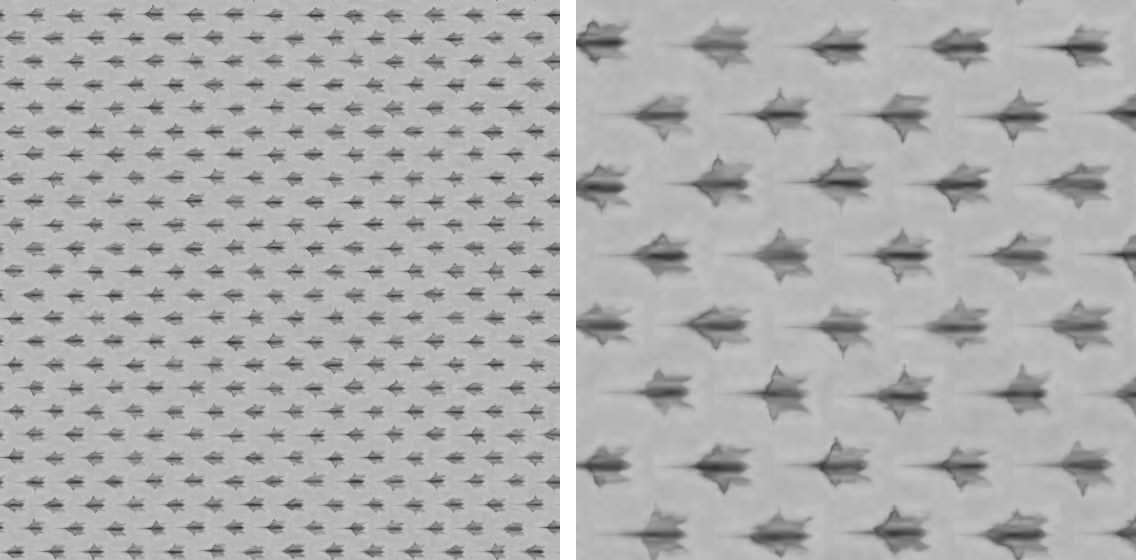
Left, the full canvas; right, a detail of the centre.
Write a WebGL 2 fragment shader that draws this texture.

```glsl
#version 300 es
precision highp float;
// Grey knitted-looking sheet with staggered rows of small dark barbed darts
// pointing left. Each dart is a height profile around a horizontal axis, with
// its barbs, wedge, tone and position varied by a hash of its cell.

uniform vec2 u_resolution;
out vec4 fragColor;

// Layout: repeats across and down, first dart centre in cells from top left
const vec2 REPEATS = vec2(14.0, 24.0);
const vec2 FIRST_CENTRE = vec2(0.82, 0.64);
const float JITTER = 0.035;

// Dart shape, in units of the row pitch
const float TIP_X = -0.56;
const float TAIL_X = 0.50;
const float LEDGE = 0.25;
const float BARB_HEIGHT = 0.15;
const float BARB_WIDTH = 0.10;
const float SOFTNESS = 0.065;

// Tones
const float GROUND = 0.712;
const float BODY = 0.565;
const float CORE_DEPTH = 0.27;
const float EDGE_DEPTH = 0.13;
const float RIM_LIGHT = 0.025;
const float GRAIN = 0.05;

float hash(vec2 p) {
    vec3 q = fract(vec3(p.xyx) * 0.1031);
    q += dot(q, q.yzx + 33.33);
    return fract((q.x + q.y) * q.z);
}

float noise(vec2 p) {
    vec2 i = floor(p), f = fract(p);
    f = f * f * (3.0 - 2.0 * f);
    return mix(mix(hash(i), hash(i + vec2(1, 0)), f.x),
               mix(hash(i + vec2(0, 1)), hash(i + vec2(1, 1)), f.x), f.y);
}

float bell(float x, float width) {
    return exp(-x * x / (width * width));
}

// Approximate inside distance of one dart; barbX returns the barb position
float dartDistance(vec2 p, vec2 id, out float barbX) {
    vec2 side = id + (p.y > 0.0 ? 41.0 : 83.0);
    float wedgeStart = mix(-0.48, -0.18, hash(id + 7.0));
    barbX = mix(0.0, 0.14, hash(side));
    float slope = (LEDGE + 0.04) / (barbX - wedgeStart);
    float wedge = min((p.x - wedgeStart) * slope, LEDGE * mix(0.8, 1.1, hash(side + 3.0)));
    float stem = min((p.x - TIP_X) * 0.15, 0.07);
    float barb = BARB_HEIGHT * mix(0.3, 1.2, hash(side + 5.0))
               * max(0.0, 1.0 - abs(p.x - barbX) / BARB_WIDTH);
    float ragged = 0.07 * (noise(vec2(p.x, p.y * 2.0) * 8.0 + id * 13.0) - 0.5);
    float halfHeight = max(stem, wedge + barb + ragged);
    float tail = TAIL_X + ragged - 0.12 * bell(abs(p.y) - 0.11, 0.06);
    return min(halfHeight - abs(p.y), tail - p.x);
}

void main() {
    vec2 uv = gl_FragCoord.xy / u_resolution;

    // Staggered cells, rows counted from the top
    vec2 grid = vec2(uv.x, 1.0 - uv.y) * REPEATS - FIRST_CENTRE + 0.5;
    float row = floor(grid.y);
    grid.x += 0.5 * mod(row, 2.0);
    vec2 id = mod(floor(grid), REPEATS) + 1.0;
    vec2 p = (fract(grid) - 0.5) * vec2(REPEATS.y / REPEATS.x, -1.0);
    p -= JITTER * (2.0 * vec2(hash(id + 17.0), hash(id + 29.0)) - 1.0);

    // Ground: fine grain over slow mottling
    float fine = noise(uv * 210.0) - 0.5;
    float coarse = noise(uv * 75.0 + 50.0) - 0.5;
    float ground = GROUND + GRAIN * (0.6 * fine + 0.7 * coarse);

    // Dart body with pale rim and horizontal streaks
    float barbX;
    float d = dartDistance(p, id, barbX);
    float mask = smoothstep(-SOFTNESS, SOFTNESS, d);
    ground += RIM_LIGHT * bell(d + 0.14, 0.07);
    float streak = noise(p * vec2(5.0, 17.0) + id * 9.0) - 0.5;
    float strength = mix(0.8, 1.15, hash(id + 61.0));
    float body = BODY + 0.15 * streak - 0.04 * (strength - 1.0);

    // Dark slanted edges ahead of the barbs
    float ahead = 1.0 - smoothstep(barbX, barbX + 0.12, p.x);
    float edgeTone = hash(id + (p.y > 0.0 ? 71.0 : 97.0));
    body -= EDGE_DEPTH * edgeTone * ahead * bell(d - 0.05, 0.06);

    // Dark core along the axis
    float along = smoothstep(-0.48, 0.02, p.x) * (1.0 - smoothstep(0.32, 0.52, p.x));
    body -= CORE_DEPTH * strength * along * bell(p.y + 0.01, 0.07);

    fragColor = vec4(vec3(mix(ground, body, mask)), 1.0);
}
```
